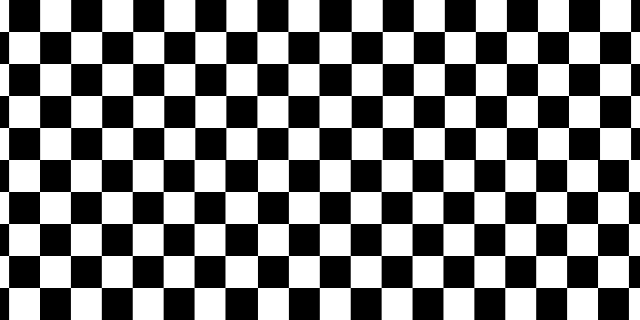
This pattern is drawn by a Shadertoy shader. Its source:

```glsl
// Black and white checkerboard: ten rows, with slightly narrower columns.
// Two antialiased +1/-1 stripe waves are multiplied to form the checks; each
// half of the board has its own column spacing and one wider column.

const float ROWS = 10.0;
const float LEFT_EDGE = 0.0284;   // start of column 0, in canvas heights
const vec3 BLACK = vec3(0.0);
const vec3 WHITE = vec3(1.0);

// +1 in even cells, -1 in odd cells, blended over one pixel at each border.
float stripeWave(float cell, float pixel) {
    float f = fract(cell);
    float borderDistance = min(f, 1.0 - f);
    float parity = 1.0 - 2.0 * mod(floor(cell), 2.0);
    return parity * clamp(2.0 * borderDistance / pixel, 0.0, 1.0);
}

// Column coordinate in which one column takes up "extra" more width.
float widenColumn(float u, float column, float extra) {
    float past = u - column;
    return min(u, column)
         + clamp(past / (1.0 + extra), 0.0, 1.0)
         + max(past - 1.0 - extra, 0.0);
}

void mainImage(out vec4 fragColor, in vec2 fragCoord) {
    // Canvas heights; one pixel is the smoothing width
    float pixel = 1.0 / iResolution.y;
    vec2 p = fragCoord * pixel;

    // Column spacing of the upper and lower halves
    bool upper = p.y > 0.5;
    float pitch = upper ? 0.0970 : 0.0966;
    float wideColumn = upper ? 10.0 : 7.0;
    float extraWidth = upper ? 0.038 : 0.052;

    // Crossed stripes
    float column = widenColumn((p.x - LEFT_EDGE) / pitch, wideColumn, extraWidth);
    float checks = stripeWave(column, pixel / pitch)
                 * stripeWave(p.y * ROWS, pixel * ROWS);

    fragColor = vec4(mix(BLACK, WHITE, 0.5 + 0.5 * checks), 1.0);
}
```
